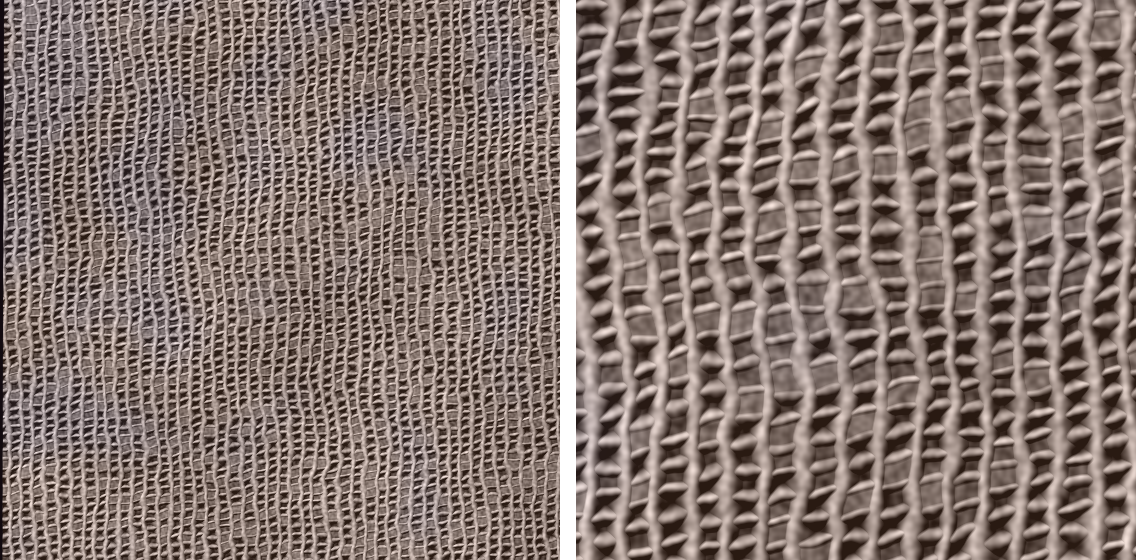
Left: the whole. Right: its middle third, enlarged.
Reproduce this texture procedurally as a Shadertoy shader.

```glsl
// Coarse open-weave cloth: upright cords crossed by thin wefts, with dark uneven holes.

const vec2  REPEATS     = vec2(46.0, 66.0); // cords across, wefts down
const float CORD_WIDTH  = 0.27;   // in cells
const float WEFT_WIDTH  = 0.29;   // in cells
const float WEFT_HEIGHT = 0.78;   // cords stand at 1
const float LEAN        = 0.025;  // sideways drift of the cords
const float WEFT_SLANT  = 0.28;   // rise of a weft between two cords
const float ROW_JITTER  = 0.55;   // row offset between columns
const float WOBBLE      = 0.30;   // bending of the threads, in cells
const float GRAIN       = 0.24;   // fibre roughness
const float RELIEF      = 1.5;    // strength of the slanting light
const float LIGHT_STEP  = 0.0016; // reach of the relief shading
const vec2  LIGHT_DIR   = vec2(-0.45, 0.89);
const vec3  HOLE_COLOR  = vec3(0.16, 0.10, 0.07);
const vec3  YARN_COLOR  = vec3(0.91, 0.84, 0.81);
const vec3  COOL_TINT   = vec3(-0.02, 0.0, 0.035);
const vec3  EDGE_COLOR  = vec3(0.07, 0.04, 0.06);

// Two random values in 0..1 for an integer lattice point
vec2 hash2(vec2 p) {
    uvec2 v = uvec2(ivec2(p)) * 1664525u + 1013904223u;
    v.x += v.y * 1664525u;
    v.y += v.x * 1664525u;
    v ^= v >> 16u;
    v.x += v.y * 1664525u;
    v.y += v.x * 1664525u;
    v ^= v >> 16u;
    return vec2(v & 65535u) / 65535.0;
}

float cornerSlope(vec2 corner, vec2 offset) {
    float angle = 6.28318 * hash2(corner).x;
    return dot(vec2(cos(angle), sin(angle)), offset);
}

// Gradient noise, roughly -0.7..0.7
float noise(vec2 p) {
    vec2 i = floor(p), f = p - i;
    vec2 u = f * f * f * (f * (f * 6.0 - 15.0) + 10.0);
    vec2 e = vec2(1.0, 0.0);
    return mix(mix(cornerSlope(i, f), cornerSlope(i + e.xy, f - e.xy), u.x),
               mix(cornerSlope(i + e.yx, f - e.yx), cornerSlope(i + 1.0, f - 1.0), u.x), u.y);
}

// Rounded thread profile: 1 on the centre line, falling to either side
float thread(float dist, float width) {
    return exp(-dist * dist / (width * width));
}

float clothHeight(vec2 p) {
    // Bend the grid at two scales
    vec2 q = vec2(p.x + LEAN * p.y, p.y) * REPEATS;
    q += WOBBLE * vec2(noise(p * 38.0), noise(p * 45.0 + 31.0));
    q += 2.0 * WOBBLE * vec2(noise(p * 8.0 + 57.0), noise(p * 9.0 + 83.0));

    // Every column has its own row offset; the seam lies under the cord
    float column = floor(q.x);
    float across = q.x - column;
    q.y += ROW_JITTER * hash2(vec2(column, 7.0)).x - WEFT_SLANT * (across - 0.5);
    vec2 cell = vec2(column, floor(q.y));
    float up = q.y - cell.y;

    float cord = thread(min(across, 1.0 - across), CORD_WIDTH);
    float weft = WEFT_HEIGHT * thread(min(up, 1.0 - up), WEFT_WIDTH);

    // Some holes are partly closed by fibres, in broad patches
    float closed = hash2(cell + 200.0).y;
    float patches = noise(p * 5.0 + 11.0) + 0.5 * noise(p * 14.0 + 5.0);
    float fill = clamp(0.75 * closed * closed + 0.4 * patches + 0.08 * (0.5 - p.y), 0.0, 0.65);
    return max(max(cord, weft), fill);
}

void mainImage(out vec4 fragColor, in vec2 fragCoord) {
    vec2 p = fragCoord / iResolution.xy;

    // Depth and relief
    float height = clothHeight(p);
    float relief = height - clothHeight(p + LIGHT_DIR * LIGHT_STEP);
    float fibres = noise(p * 190.0) + 0.7 * noise(p * 105.0 + 19.0);
    float shade = noise(p * 3.5 + 40.0) + 0.6 * noise(p * 10.0 + 70.0);
    float tone = -0.04 + 0.8 * height + RELIEF * relief + GRAIN * fibres + 0.09 * shade;
    vec3 color = mix(HOLE_COLOR, YARN_COLOR, clamp(tone, 0.0, 1.08));

    // Faint cool blotches, stronger towards the upper left
    float cool = smoothstep(-0.1, 0.5, noise(p * 6.0 + 23.0) + 0.4 * (p.y - p.x));
    color += COOL_TINT * cool;

    // Dark margin on the left, narrowing downwards
    float margin = mix(0.004, 0.007, p.y) + 0.001 * noise(vec2(p.y * 30.0, 3.0));
    color = mix(EDGE_COLOR, color, smoothstep(margin - 0.001, margin + 0.0015, p.x));

    fragColor = vec4(color, 1.0);
}
```
